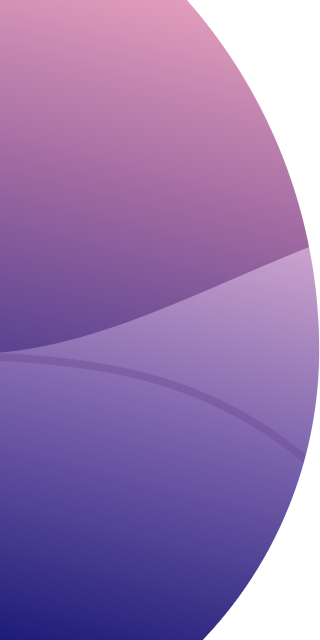
Write a Shadertoy shader that draws this background.

```glsl
// A large rounded disc cropped on white, split by a rising wave into two dusk
// gradients, with a thin translucent arc across the lower one.
// Curves are polynomials in x; each edge is smoothed by its distance.

// Coverage of the side where the signed distance is negative.
float coverage(float distanceToEdge) {
    return clamp(0.5 - distanceToEdge * iResolution.y, 0.0, 1.0);
}

// Three colours blended along t, with the middle one placed at t = knee.
vec3 threeStops(vec3 low, vec3 middle, vec3 high, float knee, float t) {
    vec3 lower = mix(low, middle, clamp(t / knee, 0.0, 1.0));
    return mix(lower, high, clamp((t - knee) / (1.0 - knee), 0.0, 1.0));
}

void mainImage(out vec4 fragColor, in vec2 fragCoord) {
    // Height is one unit; x runs from 0 to 1 over the width.
    vec2 p = fragCoord / iResolution.y;
    float x = fragCoord.x / iResolution.x;
    float aspect = iResolution.x / iResolution.y;
    p.x = x * 0.5;

    // Both gradients share one slightly tilted axis.
    float ramp = p.y + 0.25 * p.x;
    vec3 sky = threeStops(vec3(0.35, 0.26, 0.57), vec3(0.62, 0.41, 0.63),
                          vec3(0.89, 0.62, 0.74), 0.46, (ramp - 0.45) / 0.63);
    vec3 hill = threeStops(vec3(0.115, 0.11, 0.47), vec3(0.46, 0.37, 0.665),
                           vec3(0.785, 0.63, 0.80), 0.52, ramp / 0.72);

    // Translucent arc falling to the right, with even thickness.
    float arcHeight = 0.442 - x * (0.027 + x * (0.039 + x * 0.113));
    float arcSlope = (0.027 + x * (0.078 + x * 0.339)) / aspect;
    float arcDistance = abs(p.y - arcHeight) / length(vec2(1.0, arcSlope));
    hill = mix(hill, vec3(0.42, 0.28, 0.57), 0.4 * coverage(arcDistance - 0.0062));

    // Wave that parts the two gradients.
    float waveHeight = 0.4492 + x * (0.0424 + x * (0.237 - x * 0.108));
    float waveSlope = (0.0424 + x * (0.474 - x * 0.324)) / aspect;
    float waveDistance = (p.y - waveHeight) / length(vec2(1.0, waveSlope));
    vec3 color = mix(sky, hill, coverage(waveDistance));

    // Egg outline: two arcs that meet at the rightmost point.
    vec2 tip = vec2(0.4987, 0.4531);
    float radius = p.y > tip.y ? 0.8268 : 0.655;
    float outline = length(p - tip + vec2(radius, 0.0)) - radius;
    color = mix(vec3(1.0), color, coverage(outline));

    fragColor = vec4(color, 1.0);
}
```
